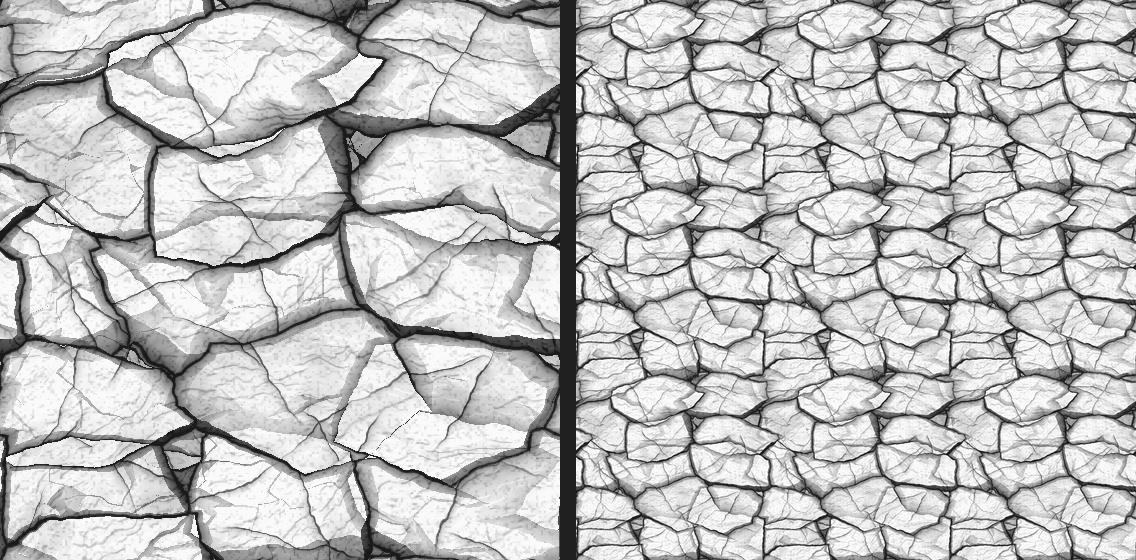
Left: one tile. Right: repeated 3 by 3.
Give the GLSL for this texture map, as a WebGL 1 fragment shader.

```glsl
precision highp float;
// Tiling grey rock wall: two layers of faceted boulders on wrapped grids are
// merged by height, then shaded by slope, depth and closeness of the joints.
// Chipped ledges, cracks and grain follow the local frame of each boulder.

uniform vec2 u_resolution;

const float TAU = 6.2831853;
const float LOCAL_WRAP = 128.0;

struct Rock {
  float height;
  vec2 slope;   // gradient of the height across the canvas
  vec2 local;   // position relative to the boulder
  float id;
};

float hash(vec2 p) {
  return fract(sin(dot(p, vec2(127.1, 311.7))) * 43758.5453);
}

vec2 hash2(vec2 p) {
  return vec2(hash(p), hash(p + vec2(37.3, 17.9)));
}

mat2 rotation(float angle) {
  float c = cos(angle), s = sin(angle);
  return mat2(c, s, -s, c);
}

// Value noise repeating after a whole number of cells
float noise(vec2 p, float period) {
  vec2 i = floor(p), f = fract(p);
  f = f * f * f * (f * (f * 6.0 - 15.0) + 10.0);
  vec2 a = mod(i, period), b = mod(i + 1.0, period);
  return mix(mix(hash(a), hash(vec2(b.x, a.y)), f.x),
             mix(hash(vec2(a.x, b.y)), hash(b), f.x), f.y);
}

float fbm(vec2 p) {
  float sum = 0.0, gain = 0.5;
  for (int i = 0; i < 5; i++) {
    sum += gain * noise(p, LOCAL_WRAP);
    p = rotation(0.5) * p * 2.03 + 17.0;
    gain *= 0.5;
  }
  return sum;
}

vec2 warp(vec2 p, float freq, float amount) {
  vec2 q = p * freq;
  return amount * (vec2(noise(q, freq), noise(q + 5.37, freq)) - 0.5);
}

// Adds one grid of boulders, keeping the highest and the second highest
void layRocks(vec2 p, vec2 grid, float base, float relief, float seed,
              inout Rock top, inout Rock under) {
  for (int j = -1; j <= 1; j++) for (int i = -1; i <= 1; i++) {
    vec2 cell = floor(p * grid) + vec2(float(i), float(j));
    vec2 key = mod(cell, grid) + seed;
    float id = hash(key);
    vec2 centre = (cell + 0.5 + 0.5 * (hash2(key + 0.3) - 0.5)) / grid;
    vec2 extent = mix(vec2(0.5), vec2(0.8), hash2(key + 2.6)) / grid;
    mat2 turn = rotation(0.6 * (hash(key + 7.7) - 0.5));
    vec2 local = turn * (p - centre);
    vec2 q = local / extent;
    vec2 tilt = 0.3 * (hash2(key + 4.1) - 0.5);
    float h = 0.5 * id - dot(tilt, q);
    vec2 slope = -tilt;
    // Cut the tilted face by side planes of varied steepness
    for (int k = 0; k < 7; k++) {
      vec2 r = hash2(key + vec2(float(k) * 3.1, 11.0));
      float angle = (float(k) + 0.8 * r.x) * TAU / 7.0;
      vec2 n = vec2(cos(angle), sin(angle));
      float steep = mix(1.5, 7.0, r.y);
      float reach = mix(0.74, 1.06, fract(r.x * 7.0 + r.y * 5.0));
      float side = 0.5 * id + steep * (reach - dot(n, q));
      if (side < h) { h = side; slope = -steep * n; }
    }
    Rock rock = Rock(base + relief * h, relief * (slope / extent) * turn, local, id);
    if (rock.height > top.height) { under = top; top = rock; }
    else if (rock.height > under.height) under = rock;
  }
}

// Rough face with terraced, chipped ledges
float surface(vec2 q) {
  float f = fbm(q * vec2(7.0, 13.0));
  float t = f * 7.0;
  return 0.7 * f + (floor(t) + smoothstep(0.0, 0.2, fract(t))) / 9.0;
}

// A few long, wandering cracks across one boulder
float cracks(vec2 q, float id) {
  float wander = 0.028 * (fbm(q * 13.0 + id * 40.0) - 0.5);
  float dark = 0.0;
  for (int k = 0; k < 3; k++) {
    vec2 r = hash2(vec2(id * 91.0, float(k) + 3.0));
    float angle = TAU * 0.25 + 2.6 * (r.x - 0.5);
    float d = dot(q, vec2(cos(angle), sin(angle))) + 0.2 * (r.y - 0.5) + wander;
    float line = 1.0 - smoothstep(0.0006, 0.0026, abs(d));
    float shadow = 0.3 * exp(-abs(d) / 0.006) * smoothstep(0.002, -0.002, d);
    float strength = smoothstep(0.2, 0.6, noise(q * 9.0 + r * 30.0, LOCAL_WRAP));
    dark = max(dark, strength * max(0.6 * line, shadow));
  }
  return dark;
}

void main() {
  vec2 uv = gl_FragCoord.xy / u_resolution;
  vec2 p = uv + warp(uv, 6.0, 0.04) + warp(uv, 22.0, 0.012) + warp(uv, 70.0, 0.004);

  Rock top = Rock(0.0, vec2(0.0), p - 0.5, 0.5);
  Rock under = Rock(-1.0, vec2(0.0), vec2(0.0), 0.0);
  layRocks(p, vec2(3.0, 5.0), 1.0, 1.0, 0.0, top, under);
  layRocks(p, vec2(8.0, 11.0), 0.5, 0.4, 53.0, top, under);

  // Light from the upper left, dimmed with depth
  vec3 normal = normalize(vec3(-0.045 * top.slope, 1.0));
  float lit = max(dot(normal, normalize(vec3(-0.25, 0.5, 0.83))), 0.0);
  float shade = min(0.36 + 0.75 * lit, 1.0);
  shade *= mix(0.35, 1.0, smoothstep(0.1, 1.05, top.height));

  // Soft shadow and dark line along the joints
  float bend = length(top.slope - under.slope);
  float gap = (top.height - under.height) / max(bend, 1.0);
  float depth = clamp(bend / 12.0, 0.0, 1.0);
  shade *= 1.0 - depth * (0.4 * exp(-gap / 0.016) + 0.15 * exp(-gap / 0.05));
  shade *= 1.0 - 0.65 * depth * (1.0 - smoothstep(0.001, 0.004, gap));

  // Ledges, cracks, weathering and grain
  vec2 q = rotation(1.2 * (top.id - 0.5)) * top.local;
  vec2 face = q + top.id * 5.0;
  float emboss = surface(face + vec2(-0.001, 0.003)) - surface(face);
  shade -= 1.5 * max(emboss, 0.0) - 0.5 * max(-emboss, 0.0);
  shade *= 1.0 - cracks(top.local, top.id);
  shade -= 0.12 * smoothstep(0.45, 0.8, fbm(face * 9.0 + 31.0));
  shade -= 0.1 * smoothstep(0.55, 0.95, noise(uv * 220.0, 220.0));
  gl_FragColor = vec4(vec3(clamp(shade, 0.1, 0.98)), 1.0);
}
```
